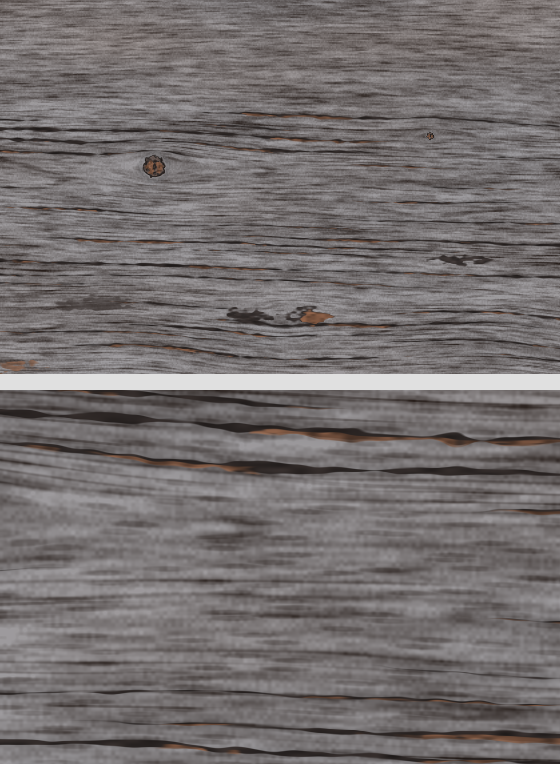
Top: the whole. Bottom: its middle third, enlarged.
This texture is drawn by a Shadertoy shader. Its source:

```glsl
#define FIBRE_DENSITY 165.0
#define RING_DENSITY 56.0
#define RING_DEPTH 0.40
#define CRACK_COUNT 21
#define CRACK_SPACING 0.031
#define CRACK_WIDTH 0.0029
#define GRAIN_SLOPE 0.032
#define DARK_WOOD vec3(0.22, 0.19, 0.18)
#define PALE_WOOD vec3(0.55, 0.54, 0.55)
#define CRACK_BLACK vec3(0.13, 0.11, 0.105)
#define RAW_WOOD vec3(0.50, 0.34, 0.25)

const vec2 BIG_KNOT = vec2(0.417, 0.557);
const vec2 SMALL_KNOT = vec2(1.152, 0.637);
const vec2 SCAR = vec2(0.75, 0.15);

float hash(vec2 p) {
    vec3 q = fract(p.xyx * 0.1031);
    q += dot(q, q.yzx + 33.33);
    return fract((q.x + q.y) * q.z);
}

float noise(vec2 p) {
    vec2 i = floor(p), f = fract(p);
    f = f * f * (3.0 - 2.0 * f);
    return mix(mix(hash(i), hash(i + vec2(1, 0)), f.x),
               mix(hash(i + vec2(0, 1)), hash(i + 1.0), f.x), f.y);
}

// Distance to the nearest scattered cell point
float cellular(vec2 p) {
    vec2 cell = floor(p);
    float nearest = 2.0;
    for (int y = -1; y <= 1; y++)
    for (int x = -1; x <= 1; x++) {
        vec2 c = cell + vec2(x, y);
        vec2 point = c + vec2(hash(c), hash(c + 71.0));
        nearest = min(nearest, length(point - p));
    }
    return nearest;
}

// Parts the grain lines around an obstacle
float deflect(vec2 p, vec2 centre, float radius) {
    vec2 d = (p - centre) * vec2(0.5, 1.0);
    float r2 = radius * radius;
    return -d.y * r2 / (r2 + dot(d, d));
}

float grainHeight(vec2 p) {
    float lower = 1.0 - smoothstep(0.05, 0.35, p.y);
    float g = p.y + GRAIN_SLOPE * p.x * (1.0 - smoothstep(0.65, 0.9, p.y));
    g += 0.003 * sin(p.x * 4.0 + p.y * 9.0) + 0.0015 * sin(p.x * 11.0 - p.y * 23.0);
    g += lower * (0.010 * sin(p.x * 6.5 + 2.6) + 0.003 * sin(p.x * 13.0));
    return g + deflect(p, BIG_KNOT, 0.042) + deflect(p, SMALL_KNOT, 0.014)
             + deflect(p, SCAR, 0.026);
}

// Patch with edges torn along the grain
float patchMask(vec2 p, vec2 centre, vec2 size) {
    float torn = noise(p * vec2(24.0, 90.0)) + noise(p * vec2(70.0, 170.0)) - 1.0;
    return 1.0 - smoothstep(0.6, 1.0, length((p - centre) / size) + 0.9 * torn);
}

// Weathered fibres, rings, hairlines and blotches as one brightness
float woodTone(vec2 p, float g) {
    float middle = 1.0 - smoothstep(0.68, 0.85, g);
    float tone = 0.89 - 0.06 * (1.0 - middle);
    tone += 0.38 * (noise(vec2(p.x * 10.0, g * FIBRE_DENSITY)) - 0.5);
    tone += 0.36 * (noise(vec2(p.x * 32.0, g * FIBRE_DENSITY * 1.5)) - 0.5);
    tone += 0.24 * (noise(p * 280.0) - 0.5);
    tone += 0.26 * (noise(vec2(p.x * 2.5, g * 45.0)) - 0.5);
    tone += 0.22 * (noise(vec2(p.x * 3.5, g * 12.0) + 9.0) - 0.5);
    tone += 0.20 * (noise(p * vec2(14.0, 36.0) + 4.0) - 0.5);

    float phase = g * RING_DENSITY + 0.9 * sin(g * 31.0) + 0.5 * sin(g * 83.0 + p.x);
    phase += 0.25 * noise(vec2(p.x * 9.0, g * 70.0));
    float ring = pow(0.5 + 0.5 * sin(6.2832 * phase), 6.0);
    tone -= RING_DEPTH * ring * mix(0.35, 1.0, middle)
          * smoothstep(0.2, 0.75, noise(vec2(p.x * 4.0, g * 60.0) + 30.0));

    float contour = abs(noise(vec2(p.x * 3.5, g * 58.0) + 60.0) - 0.5);
    float broken = smoothstep(0.35, 0.65, noise(vec2(p.x * 14.0, g * 50.0) + 15.0));
    tone -= 0.34 * (1.0 - smoothstep(0.02, 0.10, contour)) * broken * mix(0.5, 1.0, middle);
    float check = 1.0 - smoothstep(0.12, 0.32, cellular(vec2(p.x * 11.0, g * 95.0)));
    return tone - 0.28 * check;
}

void addCracks(inout vec3 colour, vec2 p, float g, float px) {
    float splinter = noise(vec2(p.x * 55.0, g * 210.0)) - 0.5;
    for (int i = 0; i < CRACK_COUNT; i++) {
        float id = float(i);
        float y = 0.09 + CRACK_SPACING * (id + 0.9 * (hash(vec2(id, 5.0)) - 0.5));
        y += 0.002 * sin(p.x * 5.0 + id * 2.0);
        y += 0.0035 * (noise(vec2(p.x * 17.0, id)) - 0.5) + 0.0022 * splinter;
        float open = smoothstep(0.34, 0.8, noise(vec2(p.x * 2.6 + id * 3.7, id * 7.0)));
        open *= 0.55 + 0.75 * hash(vec2(id, 19.0));
        float w = CRACK_WIDTH * open * (0.2 + 1.5 * noise(vec2(p.x * 42.0, id + 40.0)));
        float d = g - y;
        float visible = smoothstep(0.0, 0.0011, w);
        colour *= 1.0 - 0.2 * visible * exp(-abs(d) / 0.004);
        float gap = 1.0 - smoothstep(-px, px, abs(d) - w);
        vec3 depth = CRACK_BLACK * (0.8 + 0.8 * noise(p * vec2(60.0, 200.0)));
        colour = mix(colour, depth, 0.95 * gap * visible);
        float raw = smoothstep(0.6, 0.72, noise(vec2(p.x * 9.0, id + 80.0)) + 0.35 * splinter);
        float rim = 1.0 - smoothstep(-px, px, abs(d + 0.7 * w) - 0.7 * w);
        vec3 fresh = RAW_WOOD * (0.5 + 0.8 * noise(p * vec2(90.0, 200.0)));
        colour = mix(colour, fresh, 0.8 * rim * raw * visible);
    }
}

void addKnot(inout vec3 colour, vec2 p, vec2 centre, float radius) {
    vec2 d = (p - centre) / radius;
    float rough = noise(d * 5.0 + 20.3) - 0.5;
    float r = length(d + vec2(0.15, 0.1)) + 0.3 * rough;
    float rings = 0.5 + 0.5 * sin(r * 17.0 + 3.0 * noise(d * 1.7 + 3.6));
    float halo = 1.0 - smoothstep(1.1, 1.7, r);
    colour = mix(colour, PALE_WOOD * (0.7 + 0.25 * rings), 0.6 * halo);
    float core = smoothstep(0.36, 0.5, noise(d * 3.3 + 6.4)) * (1.0 - smoothstep(0.6, 0.8, r));
    vec3 heart = mix(DARK_WOOD * (0.7 + 0.9 * rings), RAW_WOOD, 0.8 * core);
    heart *= 0.75 + 0.5 * noise(p * 230.0);
    colour = mix(colour, heart, 1.0 - smoothstep(0.92, 1.06, r));
}

void mainImage(out vec4 fragColor, in vec2 fragCoord) {
    vec2 p = fragCoord / iResolution.y;
    float px = 0.8 / iResolution.y;
    float g = grainHeight(p);
    vec3 colour = mix(DARK_WOOD, PALE_WOOD, clamp(woodTone(p, g), -0.2, 1.2));

    // Brown cast, strongest along the top
    float brown = noise(p * vec2(3.0, 9.0) + 50.0) * mix(0.4, 1.0, smoothstep(0.6, 0.9, p.y));
    colour *= mix(vec3(1.0), vec3(0.99, 0.95, 0.92), brown);
    addCracks(colour, p, g, px);

    // Stain, splinter hole, scar and bare corner
    float mottle = 0.6 + 0.8 * noise(p * vec2(80.0, 190.0));
    vec3 pit = CRACK_BLACK * (0.4 + mottle), bare = RAW_WOOD * (0.4 + 0.6 * mottle);
    colour = mix(colour, DARK_WOOD, 0.6 * patchMask(p, vec2(0.26, 0.185), vec2(0.10, 0.02)));
    colour = mix(colour, pit, 0.9 * patchMask(p, vec2(1.23, 0.307), vec2(0.08, 0.013)));
    colour = mix(colour, pit, 0.9 * patchMask(p, SCAR + vec2(-0.08, 0.012), vec2(0.07, 0.016)));
    colour = mix(colour, pit, 0.9 * patchMask(p, SCAR + vec2(0.07, 0.005), vec2(0.06, 0.023)));
    colour = mix(colour, bare, 0.9 * patchMask(p, SCAR + vec2(0.085, 0.003), vec2(0.045, 0.018)));
    colour = mix(colour, bare, 0.7 * patchMask(p, vec2(0.04, 0.02), vec2(0.09, 0.016)));

    addKnot(colour, p, BIG_KNOT, 0.03);
    addKnot(colour, p, SMALL_KNOT, 0.010);
    fragColor = vec4(colour, 1.0);
}
```
